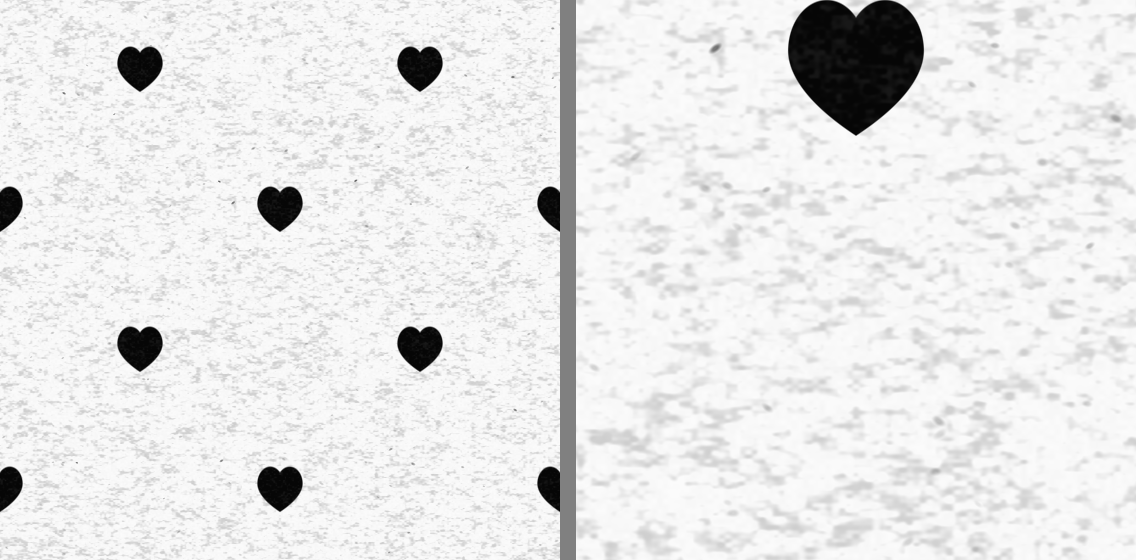
Left, the full canvas; right, a detail of the centre.
Give the GLSL for this pattern, as a WebGL 1 fragment shader.

```glsl
precision highp float;

uniform vec2 u_resolution;

float hash(vec2 p) {
  vec3 q = fract(p.xyx * 0.1031);
  q += dot(q, q.yzx + 33.33);
  return fract((q.x + q.y) * q.z);
}

// Value noise that wraps after a whole number of cells
float wrapNoise(vec2 uv, vec2 cells) {
  vec2 p = uv * cells;
  vec2 i = floor(p);
  vec2 f = fract(p);
  f = f * f * (3.0 - 2.0 * f);
  vec2 lo = mod(i, cells);
  vec2 hi = mod(i + 1.0, cells);
  float bottom = mix(hash(lo), hash(vec2(hi.x, lo.y)), f.x);
  float top = mix(hash(vec2(lo.x, hi.y)), hash(hi), f.x);
  return mix(bottom, top, f.y);
}

// Approximate signed distance: lobes are half ellipses, sides curve to a tip at (0, -1)
float heart(vec2 p) {
  p.x = abs(p.x);
  float lobe = (length((p - vec2(0.43, 0.25)) / vec2(0.57, 0.75)) - 1.0) * 0.62;
  float drop = max(0.25 - p.y, 0.0) / 1.25;
  float slope = 1.52 * pow(drop, 0.9);
  float side = (p.x - 1.0 + pow(drop, 1.9)) / sqrt(1.0 + slope * slope);
  return p.y > 0.25 ? lobe : side;
}

// Sparse dark flecks, each kept inside its own cell
float flecks(vec2 uv, float cells, float chance, float seed) {
  vec2 id = floor(uv * cells) + seed;
  vec2 jitter = 0.3 + 0.4 * vec2(hash(id + 17.0), hash(id + 71.0));
  vec2 d = (fract(uv * cells) - jitter) / cells;
  d.y += d.x * (hash(id + 131.0) - 0.5);
  float size = 0.0022 + 0.0016 * hash(id + 193.0);
  float spot = 1.0 - smoothstep(0.2, 1.0, length(d * vec2(0.75, 1.1)) / size);
  float strength = hash(id + 251.0);
  return spot * step(hash(id), chance) * mix(0.25, 1.0, strength * strength);
}

void main() {
  vec2 uv = gl_FragCoord.xy / u_resolution;

  // Paper fibres, stretched sideways
  float grain = 0.45 * wrapNoise(uv, vec2(110.0, 230.0))
              + 0.30 * wrapNoise(uv, vec2(250.0, 380.0))
              + 0.25 * wrapNoise(uv, vec2(40.0, 64.0));
  float fine = wrapNoise(uv + 0.37, vec2(300.0, 340.0));
  float paper = 0.985 - 0.16 * smoothstep(0.45, 0.85, grain) - 0.02 * fine;
  paper -= 0.55 * flecks(uv, 32.0, 0.06, 0.0);
  paper -= 0.22 * flecks(uv, 48.0, 0.12, 400.0);

  // Four staggered rows of hearts, two across
  float row = floor(uv.y * 4.0);
  vec2 local = vec2((fract(uv.x * 2.0 + 0.5 + 0.5 * mod(row, 2.0)) - 0.5) / 2.0,
                    (fract(uv.y * 4.0) - 0.505) / 4.0);
  float size = 0.0404;
  float edge = 0.9 / (u_resolution.y * size);
  float mask = 1.0 - smoothstep(-edge, edge, heart(local / size));

  // Ink keeps a trace of the paper grain
  float ink = 0.025 + 0.07 * smoothstep(0.42, 0.85, 0.6 * grain + 0.4 * fine);
  gl_FragColor = vec4(vec3(mix(paper, ink, mask)), 1.0);
}
```
